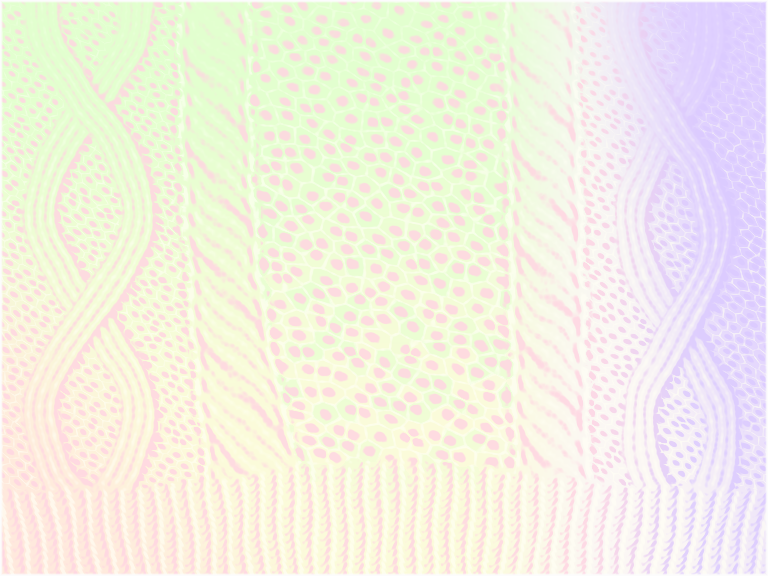
Reproduce this texture map procedurally as a Shadertoy shader.

```glsl
#define CREAM vec3(0.985, 0.985, 0.855)
#define LIME vec3(0.885, 1.0, 0.81)
#define PEACH vec3(1.0, 0.915, 0.865)
#define ROSE vec3(1.0, 0.835, 0.885)
#define LAVENDER vec3(0.875, 0.815, 1.0)
#define PEARL vec3(0.985, 0.965, 0.975)
#define LOBE 0.358
#define PLY 0.019
#define RIB 0.031
#define TAU 6.2831853

float hash(vec2 p) {
    p = fract(p * vec2(0.1031, 0.1173));
    p += dot(p, p.yx + 33.33);
    return fract((p.x + p.y) * p.x * 17.0);
}

// Staggered cellular noise: nearest distance, second distance, cell tone
vec3 cells(vec2 p, float jitter) {
    vec2 base = floor(p);
    vec3 best = vec3(9.0, 9.0, 0.0);
    for (int j = -1; j <= 1; j++)
    for (int i = -1; i <= 1; i++) {
        vec2 id = base + vec2(i, j);
        vec2 offset = vec2(hash(id), hash(id + 57.0)) - 0.5;
        vec2 site = id + 0.5 + jitter * offset;
        site.x += 0.5 * mod(id.y, 2.0) - 0.25;
        float d = length(p - site);
        if (d < best.x) best = vec3(d, best.x, hash(id + 19.0));
        else best.y = min(best.y, d);
    }
    return best;
}

// Pits are negative, raised yarn rims positive
float stitch(vec3 c) {
    float rim = 1.0 - smoothstep(0.03, 0.24, c.y - c.x);
    float pit = 1.0 - smoothstep(0.14, 0.42, c.x);
    return 0.65 * rim - pit;
}

float ridge(float d, float w) {
    return cos(3.14 * d / w) * exp(-0.5 * d * d / (w * w));
}

float inside(float x, float a, float b) {
    return smoothstep(a - 0.004, a + 0.004, x) * (1.0 - smoothstep(b - 0.004, b + 0.004, x));
}

// Two plied strands that cross and enclose oval lobes
float braid(float relief, vec2 p, float centre, float crossing, float amp) {
    float phase = 0.5 * TAU * (crossing - p.y) / LOBE;
    float slope = amp * 0.5 * TAU / LOBE * cos(phase);
    for (int i = 0; i < 2; i++) {
        float side = i == 0 ? -1.0 : 1.0;
        float d = (p.x - centre - side * amp * sin(phase)) / sqrt(1.0 + slope * slope);
        float band = 1.0 - smoothstep(0.026, 0.036, abs(d));
        float ply = 0.48 * cos(TAU * d / PLY);
        relief = mix(relief, ply, band);
        relief -= 0.65 * exp(-pow((d - 0.033) / 0.006, 2.0));
    }
    return relief;
}

// Slanting twists between two upright columns
float rope(float relief, vec2 p, float left, float right) {
    float f = fract((p.y + 1.2 * (p.x - left)) / 0.165);
    float bend = f + 0.06 * sin(TAU * (p.x - left) / (right - left));
    float twist = 0.42 * cos(TAU * 4.0 * bend) - 0.6 * exp(-pow((f - 0.5) / 0.07, 2.0));
    relief = mix(relief, twist, inside(p.x, left, right));
    return relief + 0.8 * ridge(p.x - left, 0.012) + 0.8 * ridge(p.x - right, 0.012);
}

vec3 wash(vec2 uv) {
    vec3 col = mix(CREAM, LIME, smoothstep(0.2, 0.95, uv.y));
    col = mix(col, PEACH, smoothstep(0.3, 0.85, 1.0 - uv.y - 1.5 * uv.x));
    col = mix(col, PEARL, 0.85 * smoothstep(0.6, 0.8, uv.x));
    float violet = smoothstep(0.77, 0.97, uv.x + 0.15 * (uv.y - 0.6));
    return mix(col, LAVENDER, violet * mix(0.45, 1.0, smoothstep(0.0, 0.6, uv.y)));
}

void mainImage(out vec4 fragColor, in vec2 fragCoord) {
    vec2 uv = fragCoord / iResolution.xy;
    vec2 p = fragCoord / iResolution.y;
    p += 0.0025 * sin(p.yx * vec2(41.0, 37.0) + 2.0 * sin(p * 23.0));
    float sag = (1.0 - p.y) / 0.8;

    // Upright columns drift as the fabric gathers
    float col1 = 0.313 + 0.045 * sag * sag;
    float col2 = 0.432 + 0.085 * sag * sag * sag;
    float col3 = 0.878 + 0.018 * sag;
    float col4 = 0.996 + 0.024 * sag;

    // Moss panel and finer side panels
    vec3 moss = cells(vec2(p.x * 27.0, (p.y + 0.22 * p.x) * 35.0), 0.65);
    vec3 purl = cells(vec2(p.x * 43.0, (p.y + 0.4 * p.x) * 61.0), 0.5);
    float panel = inside(p.x, col2, col3);
    float relief = mix(0.85 * stitch(purl), stitch(moss), panel);

    // Cables
    relief = braid(relief, p, 0.155, 0.815, 0.085);
    relief = braid(relief, p, 1.155 + 0.035 * (1.0 - p.y), 0.785, 0.073);
    relief = rope(relief, p, col1, col2);
    relief = rope(relief, p, col3, col4);

    // Gathered ribbing along the hem
    float hem = 0.15 + 0.05 * exp(-pow((p.x - 0.68) / 0.3, 2.0));
    float fan = (p.x - 0.67) * (1.0 + 0.3 * (0.2 - p.y));
    float ribs = 0.6 * cos(TAU * fan / RIB) + 0.3 * cos(2.0 * TAU * fan / RIB + 1.0);
    ribs += 0.22 * sin(TAU * p.y / 0.014 + 3.0 * sin(TAU * fan / RIB));
    relief = mix(ribs, relief, smoothstep(hem - 0.012, hem + 0.012, p.y));

    // Fibre grain, with softer relief toward the top
    relief += 0.45 * (cells(p * 85.0, 0.9).x - 0.42);
    relief *= mix(1.0, 0.62, smoothstep(0.55, 1.0, uv.y));

    // Tint pits and pale yarn over the colour wash
    vec3 col = wash(uv);
    float fleck = panel * smoothstep(0.5, 0.8, moss.z) * smoothstep(0.2, 0.5, uv.y + 0.15);
    col = mix(col, LIME, 0.55 * fleck);
    vec3 pitTint = mix(ROSE, LAVENDER * vec3(0.98, 0.97, 1.0), smoothstep(0.74, 0.92, uv.x));
    col = mix(col, pitTint, 0.85 * smoothstep(0.12, 0.7, -relief));
    col = mix(col, vec3(1.0, 1.0, 0.96), 0.65 * smoothstep(0.15, 0.8, relief));

    // Pale outer edge
    vec2 margin = min(uv, 1.0 - uv) * vec2(iResolution.x / iResolution.y, 1.0);
    col = mix(vec3(0.99), col, smoothstep(0.001, 0.006, min(margin.x, margin.y)));
    fragColor = vec4(col, 1.0);
}
```
